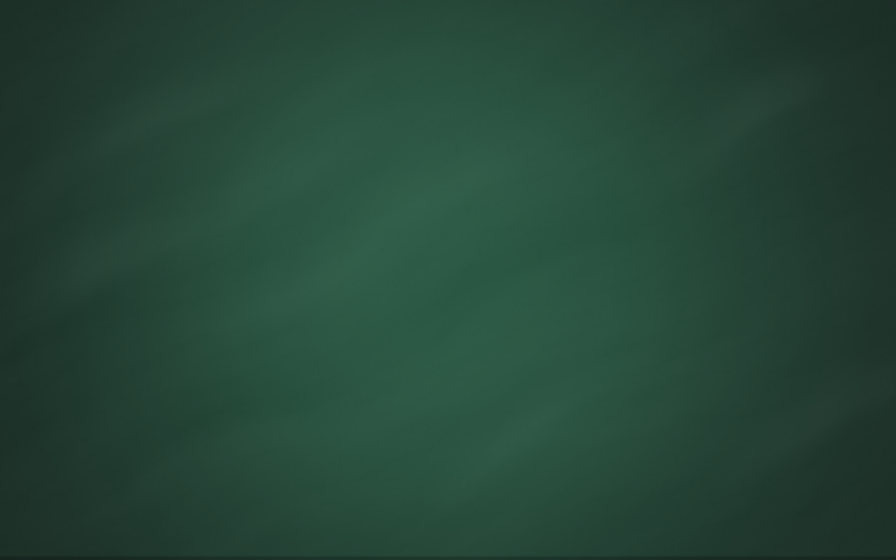
Give the GLSL for this texture, as a Shadertoy shader.

```glsl
const int SMEAR_COUNT = 12;

// Each smear: centre x, centre y, half length, brightness change
const vec4 SMEARS[SMEAR_COUNT] = vec4[](
    vec4(0.50, 0.68, 0.17, 0.018),
    vec4(0.78, 0.65, 0.22, 0.012),
    vec4(0.27, 0.79, 0.19, 0.022),
    vec4(1.38, 0.80, 0.14, 0.020),
    vec4(0.93, 0.19, 0.16, 0.018),
    vec4(1.08, 0.31, 0.22, 0.012),
    vec4(0.52, 0.47, 0.17, 0.010),
    vec4(0.19, 0.52, 0.19, 0.020),
    vec4(0.40, 0.25, 0.21, -0.018),
    vec4(1.00, 0.56, 0.24, -0.014),
    vec4(0.06, 0.41, 0.14, -0.014),
    vec4(1.47, 0.26, 0.18, 0.018)
);

vec2 rotate(vec2 p, float angle) {
    float c = cos(angle), s = sin(angle);
    return vec2(c * p.x + s * p.y, c * p.y - s * p.x);
}

vec2 hash2(vec2 p) {
    vec3 h = fract(p.xyx * vec3(0.1031, 0.1030, 0.0973));
    h += dot(h, h.yzx + 33.33);
    return fract((h.xx + h.yz) * h.zy);
}

// Squared distance to the nearest jittered cell point
float cellular(vec2 p) {
    vec2 cell = floor(p), local = fract(p);
    float nearest = 2.0;
    for (int y = -1; y <= 1; y++)
    for (int x = -1; x <= 1; x++) {
        vec2 offset = vec2(x, y);
        vec2 delta = offset + hash2(cell + offset) - local;
        nearest = min(nearest, dot(delta, delta));
    }
    return nearest;
}

// Crossing waves, turned a little on each finer layer
float layeredSines(vec2 p) {
    float sum = 0.0, weight = 0.5;
    for (int i = 0; i < 5; i++) {
        sum += weight * sin(p.x + 1.7 * sin(p.y * 0.8 + float(i))) * cos(p.y);
        p = rotate(p, 0.15) * 1.8 + 2.3;
        weight *= 0.55;
    }
    return sum;
}

// Elliptical glow with a flattened middle
float centreGlow(vec2 uv, vec2 centre, vec2 radius) {
    vec2 d = (uv - centre) / radius;
    return exp(-pow(dot(d, d), 1.25));
}

// Soft elongated stroke, sharper along its lower side
float smear(vec2 p, vec2 centre, float halfLength, float angle) {
    vec2 d = rotate(p - centre, angle);
    d.y += 0.10 * d.x * d.x / halfLength;
    float width = mix(0.030, 0.055, smoothstep(-0.03, 0.03, d.y));
    d /= vec2(halfLength, width);
    return exp(-dot(d, d));
}

// Strokes lean steeper towards the top and the right
float smearLayer(vec2 p) {
    float sum = 0.0;
    for (int i = 0; i < SMEAR_COUNT; i++) {
        vec4 s = SMEARS[i];
        float angle = 0.32 + 0.20 * s.y + 0.06 * s.x;
        sum += s.w * smear(p, s.xy, s.z, angle);
    }
    return sum;
}

void mainImage(out vec4 fragColor, in vec2 fragCoord) {
    vec2 uv = fragCoord / iResolution.xy;
    vec2 p = uv * vec2(1.6, 1.0);

    // Green board, brightest in the middle
    vec3 shade = vec3(0.107, 0.172, 0.146);
    vec3 green = vec3(0.177, 0.354, 0.274);
    float glow = centreGlow(uv, vec2(0.492, 0.50), vec2(0.395, 0.64));
    vec3 color = mix(shade, green, glow);

    // Wiped chalk dust
    vec2 along = rotate(p, 0.46);
    vec2 warp = 0.012 * vec2(sin(along.y * 17.0), sin(along.x * 11.0));
    float dust = smearLayer(p + warp);
    dust += 0.010 * layeredSines((along + warp) * vec2(3.5, 13.0));
    color += dust * vec3(0.95, 1.0, 0.95);

    // Faint fibres and even grain
    float fibre = cellular((along + warp) * vec2(11.0, 40.0));
    float grain = cellular(p * 110.0);
    color += 0.006 * (0.35 - fibre) + 0.005 * (0.3 - grain);

    // Thin dark lower rim
    color *= mix(0.78, 1.0, smoothstep(0.004, 0.009, uv.y));
    fragColor = vec4(color, 1.0);
}
```
